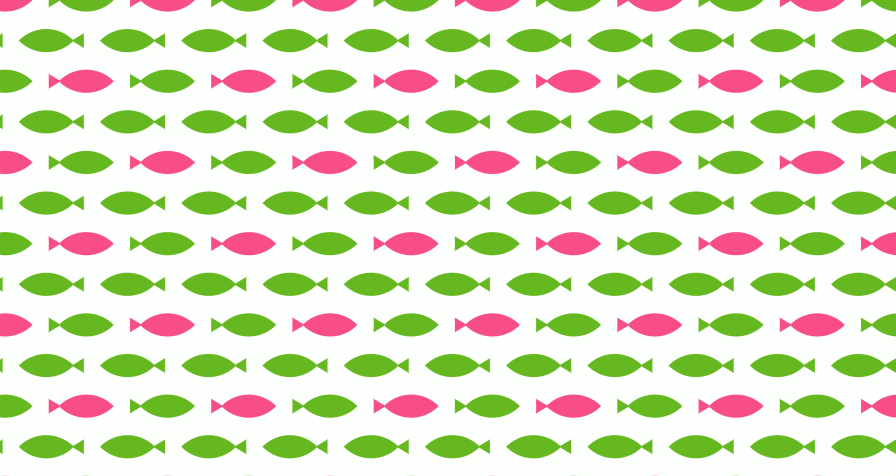
Write a Shadertoy shader that draws this pattern.

```glsl
// Staggered rows of small fish on white: odd rows swim left, all green;
// even rows swim right, alternating pink and green in a checkerboard.
// Each fish is a lens body joined to a triangular tail, in row-height units.

// Signed distance to a lens centred on the origin, given its half-size
float lens(vec2 p, vec2 halfSize) {
    float radius = dot(halfSize, halfSize) / (2.0 * halfSize.y);
    return length(vec2(p.x, abs(p.y) + radius - halfSize.y)) - radius;
}

// Signed distance to a fish facing left, from x = -0.8 to 0.8
float fish(vec2 p) {
    float body = lens(p - vec2(-0.125, 0.0), vec2(0.675, 0.285));
    float tail = max(p.x - 0.8, 0.857 * (abs(p.y) - 0.6 * (p.x - 0.5)));
    return min(body, tail);
}

void mainImage(out vec4 fragColor, in vec2 fragCoord) {
    // Rows are one unit apart, counted downward from the top edge
    float unitsPerPixel = 11.72 / iResolution.y;
    vec2 p = vec2(fragCoord.x, iResolution.y - fragCoord.y) * unitsPerPixel;

    float row = floor(p.y + 0.5);
    bool evenRow = mod(row, 2.0) < 0.5;

    // Fish repeat every two units; odd rows are shifted along
    float x = p.x - (evenRow ? 0.0 : 1.264);
    float column = floor(x * 0.5 + 0.5);
    vec2 local = vec2(x - 2.0 * column, p.y - row);
    if (evenRow) local.x = -local.x;

    // Pink on every other fish of the even rows
    bool isPink = evenRow && mod(column + row * 0.5, 2.0) < 0.5;
    vec3 fishColor = isPink ? vec3(0.97, 0.31, 0.52) : vec3(0.40, 0.72, 0.13);

    float edge = 0.7 * unitsPerPixel;
    float coverage = 1.0 - smoothstep(-edge, edge, fish(local));
    fragColor = vec4(mix(vec3(0.99, 1.0, 0.99), fishColor, coverage), 1.0);
}
```
